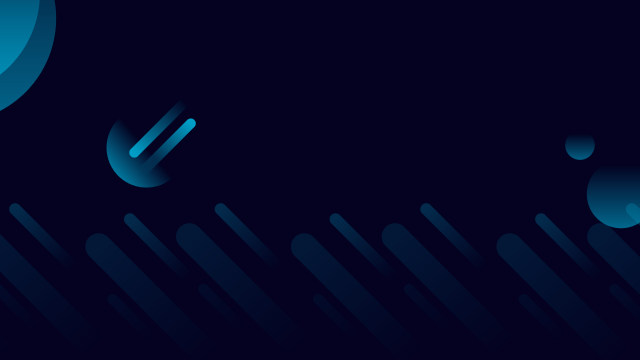
Reproduce this background procedurally as a WebGL 2 fragment shader.

```glsl
#version 300 es
precision highp float;
// Dark navy backdrop with glowing cyan discs and fading diagonal bars.
// Discs carry a linear opacity ramp, bars are capsules fading from their head,
// and the lower band repeats two clusters of three bars along x.

uniform vec2 u_resolution;
out vec4 fragColor;

const vec3 NAVY = vec3(0.014, 0.006, 0.125);
const vec3 CYAN = vec3(0.0, 0.62, 0.78);
const vec2 DOWN = vec2(0.0, -1.0);
const vec2 DOWN_LEFT = vec2(-0.7071);
const vec2 DOWN_RIGHT = vec2(0.7071, -0.7071);
const float PERIOD = 0.571;

// Smooth coverage of a signed distance, about one pixel wide
float coverage(float dist) {
    return clamp(0.5 - dist * u_resolution.y, 0.0, 1.0);
}

// Disc whose opacity runs from ramp.x to ramp.y along dir
float disc(vec2 p, vec2 center, float radius, vec2 dir, vec2 ramp) {
    vec2 q = p - center;
    float t = dot(q, dir) / radius * 0.5 + 0.5;
    float opacity = clamp(mix(ramp.x, ramp.y, t), 0.0, 1.0);
    return coverage(length(q) - radius) * opacity;
}

// Capsule starting at the origin and fading out along dir
float bar(vec2 q, vec2 dir, float len, float radius) {
    float along = dot(q, dir);
    float dist = length(q - dir * clamp(along, 0.0, len)) - radius;
    return coverage(dist) * (1.0 - clamp(along / len, 0.0, 1.0));
}

// Bar repeated along x, with room for its round head
float repeatedBar(vec2 q, float len, float radius) {
    float margin = 2.0 * radius;
    q.x = mod(q.x + margin, PERIOD) - margin;
    return bar(q, DOWN_RIGHT, len, radius);
}

vec3 glow(vec3 base, float opacity) {
    return mix(base, CYAN, opacity);
}

void main() {
    // Canvas height is one unit
    vec2 p = gl_FragCoord.xy / u_resolution.y;
    vec3 color = NAVY;

    // Overlapping corner discs
    color = glow(color, disc(p, vec2(-0.134, 0.949), 0.290, DOWN, vec2(0.09, 0.65)));
    color = glow(color, disc(p, vec2(-0.178, 1.020), 0.289, DOWN, vec2(-0.25, 0.87)));

    // Crescent disc crossed by two opposed bars
    color = glow(color, disc(p, vec2(0.407, 0.590), 0.111,
                             normalize(vec2(-0.8, -0.7)), vec2(-0.75, 0.75)));
    color = glow(color, bar(p - vec2(0.373, 0.576), -DOWN_LEFT, 0.20, 0.0139));
    color = glow(color, bar(p - vec2(0.530, 0.657), DOWN_LEFT, 0.19, 0.0139));

    // Pair of discs on the right
    color = glow(color, disc(p, vec2(1.611, 0.597), 0.041, DOWN, vec2(-0.08, 0.60)));
    color = glow(color, disc(p, vec2(1.725, 0.461), 0.095, DOWN, vec2(-0.05, 0.65)));

    // Repeating clusters: a wide, a slim and a faint bar each
    for (int i = 0; i < 2; i++) {
        vec2 q = p - float(i) * vec2(0.319, -0.028);
        color = glow(color, 0.14 * repeatedBar(q - vec2(-0.045, 0.343), 0.44, 0.037));
        color = glow(color, 0.26 * repeatedBar(q - vec2(0.042, 0.419), 0.23, 0.0165));
        color = glow(color, 0.06 * repeatedBar(q - vec2(-0.006, 0.197), 0.16, 0.0145));
    }

    fragColor = vec4(color, 1.0);
}
```
